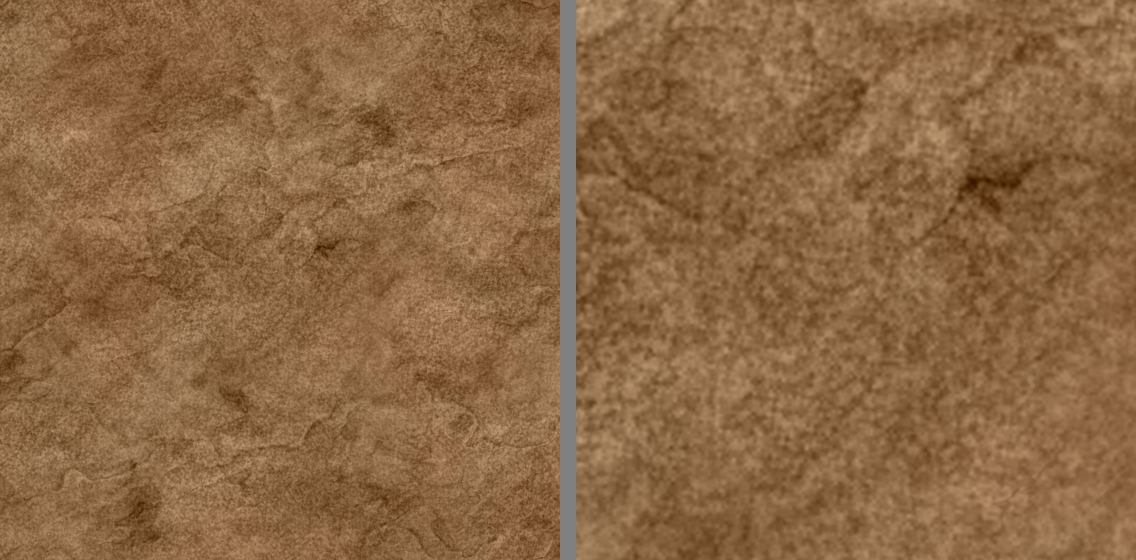
Left, the full canvas; right, a detail of the centre.
Reproduce this texture procedurally as a Shadertoy shader.

```glsl
// Worn brown leather or parchment with mottled stains, fine grain and slanted creases.
#define BASE_COLOR vec3(0.548, 0.408, 0.270)
#define RUST_TINT vec3(0.006, -0.016, -0.014)
#define PALE_TINT vec3(0.050, 0.053, 0.053)
#define MOTTLE 0.17
#define ROUGHNESS 0.18
#define GRAIN 0.235
#define GRAIN_SCALE 265.0
#define CREASE_DEPTH 0.11
#define CREASE_WIDTH 0.0030
#define CREASE_ANGLE 0.38

float hash(vec2 p) {
    return fract(sin(dot(p, vec2(127.1, 311.7))) * 43758.5453);
}

float noise(vec2 p) {
    vec2 cell = floor(p), f = fract(p);
    f = f * f * (3.0 - 2.0 * f);
    float low = mix(hash(cell), hash(cell + vec2(1, 0)), f.x);
    float high = mix(hash(cell + vec2(0, 1)), hash(cell + vec2(1, 1)), f.x);
    return mix(low, high, f.y);
}

float fbm(vec2 p) {
    float sum = 0.0, amp = 0.5, total = 0.0;
    for (int i = 0; i < 5; i++) {
        sum += amp * noise(p);
        total += amp;
        amp *= 0.5;
        p = mat2(1.6, 1.2, -1.2, 1.6) * p + 17.3;
    }
    return sum / total;
}

mat2 rotation(float a) {
    return mat2(cos(a), -sin(a), sin(a), cos(a));
}

// Height field whose middle contour is followed by the creases
float foldField(vec2 p, float scale, float seed) {
    vec2 q = rotation(CREASE_ANGLE) * p;
    q = q * vec2(0.6, 1.15) * scale + seed;
    return 0.7 * noise(q) + 0.2 * noise(q * 2.3 + 5.1) + 0.1 * noise(q * 5.7 + 9.4);
}

// Relief of one crease family: dark furrow, soft shadow and a pale lip
float crease(vec2 p, float scale, float seed, float width) {
    float e = 0.002;
    float h = foldField(p, scale, seed);
    vec2 slope = vec2(foldField(p + vec2(e, 0), scale, seed),
                      foldField(p + vec2(0, e), scale, seed)) - h;
    float dist = (h - 0.5) / max(length(slope) / e, 0.2 * scale);
    float w = width * (0.4 + 1.2 * noise(p * 18.0 + seed));
    float furrow = exp(-dist * dist / (w * w));
    float shadow = exp(-abs(dist) / (4.5 * w)) * smoothstep(-w, w, dist);
    float lip = exp(-pow((dist + 2.3 * w) / (1.4 * w), 2.0));
    float presence = smoothstep(0.45, 0.85, fbm(p * 7.0 + seed * 1.7) + 0.12);
    return presence * (0.45 * lip - 0.75 * furrow - 0.5 * shadow);
}

void mainImage(out vec4 fragColor, in vec2 fragCoord) {
    vec2 p = fragCoord / iResolution.y;
    vec2 warp = vec2(fbm(p * 12.0 + 3.0), fbm(p * 12.0 + 41.0)) - 0.5;
    vec2 bent = p + 0.07 * warp;
    vec2 slanted = rotation(CREASE_ANGLE) * bent;

    // Broad stains, rough blotches and small dark pits
    float tone = MOTTLE * (fbm(slanted * vec2(5.0, 8.0) + 11.0) - 0.5);
    tone += ROUGHNESS * (fbm(slanted * vec2(32.0, 42.0) + 23.0) - 0.5);
    float pits = smoothstep(0.60, 0.80, fbm(slanted * vec2(12.0, 20.0) + 37.0));
    tone -= 0.09 * pits;

    // Large slanted creases, then ever finer wrinkles
    float relief = 0.0, scale = 5.0, strength = 1.0;
    for (int i = 0; i < 5; i++) {
        float width = CREASE_WIDTH * mix(0.5, 1.0, strength);
        relief += strength * crease(bent, scale, 7.3 + 24.5 * float(i), width);
        scale *= 1.5;
        strength *= 0.85;
    }
    tone += CREASE_DEPTH * relief;

    // Fine grain on two turned lattices, uneven in strength
    vec2 g = rotation(0.6) * p * GRAIN_SCALE;
    float grain = 0.6 * noise(g) + 0.4 * noise(rotation(0.9) * g * 1.6 + 8.0);
    tone += GRAIN * (grain - 0.5) * (0.7 + 0.6 * noise(p * 9.0 + 29.0));

    // Rusty and pale patches
    float rust = smoothstep(0.46, 0.68, fbm(bent * 5.0 + 67.0));
    float pale = smoothstep(0.56, 0.76, fbm(slanted * vec2(5.0, 8.0) + 83.0));
    vec3 color = BASE_COLOR + tone + RUST_TINT * rust + PALE_TINT * pale;
    color += 0.012;

    // Lit parts are slightly warmer
    color.b -= 0.06 * max(tone, 0.0);
    fragColor = vec4(clamp(color, 0.0, 1.0), 1.0);
}
```
